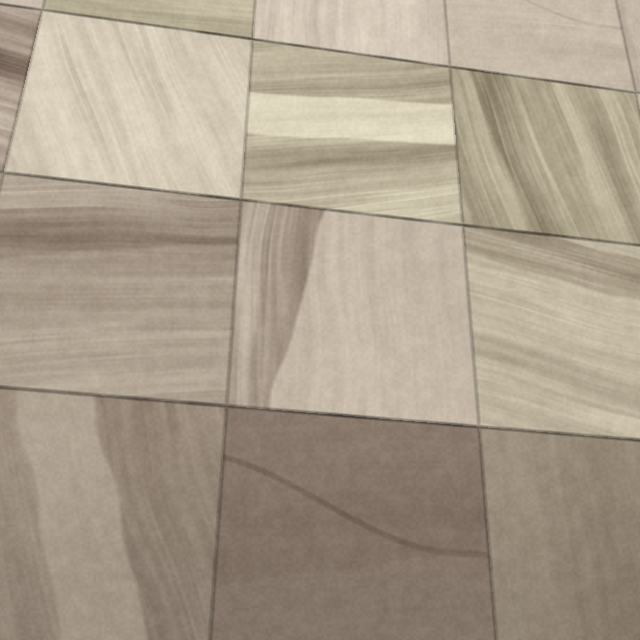
This texture is drawn by a WebGL 2 fragment shader. Its source:

```glsl
#version 300 es
precision highp float;
// Wooden parquet tiles with alternating grain, seen in slight perspective.

uniform vec2 u_resolution;
out vec4 fragColor;

float hash(vec2 p) {
    vec3 q = fract(p.xyx * vec3(0.1031, 0.1030, 0.0973));
    q += dot(q, q.yzx + 33.33);
    return fract((q.x + q.y) * q.z);
}

float noise(vec2 p) {
    vec2 i = floor(p), f = fract(p);
    f = f * f * (3.0 - 2.0 * f);
    return mix(mix(hash(i), hash(i + vec2(1, 0)), f.x),
               mix(hash(i + vec2(0, 1)), hash(i + vec2(1, 1)), f.x), f.y);
}

// Per kind of tile: grain slant, tone, streak strength
const vec3 GRAIN[12] = vec3[12](
    vec3(-0.05, 0.65, 0.5), vec3(-0.03, 0.85, 0.5), vec3(-0.1, 0.70, 0.25),
    vec3(0.45, 0.80, 0.6), vec3(-0.27, 0.64, 1.0), vec3(0.22, 0.46, 0.9),
    vec3(-0.15, 0.45, 0.6), vec3(-0.02, 0.70, 0.35), vec3(0.2, 0.64, 0.7),
    vec3(0.38, 0.22, 0.6), vec3(-0.1, 0.08, 0.15), vec3(0.0, 0.24, 0.3));

// Per kind of tile, one inlaid band: centre, half width, slant, tone shift
const vec4 BAND[12] = vec4[12](
    vec4(0.9, 0.1, 0.0, -0.1), vec4(0.0, 0.2, 0.0, -0.1), vec4(0.5, 0.1, 0.0, 0.0),
    vec4(0.1, 0.12, 0.45, 0.08), vec4(0.44, 0.13, -0.1, 0.32), vec4(0.3, 0.1, 0.22, -0.2),
    vec4(0.2, 0.14, -0.2, -0.12), vec4(-0.1, 0.365, -0.21, -0.32), vec4(0.14, 0.12, 0.2, -0.25),
    vec4(0.53, 0.14, 0.35, 0.24), vec4(0.9, 0.3, -0.2, 0.06), vec4(0.12, 0.2, 0.0, 0.06));

// Tone of the wood, 0 brown to 1 cream, at local position f of a tile
float woodTone(vec2 cell, vec2 f) {
    int kind = int(clamp(cell.y + 1.0, 0.0, 3.0)) * 3 + int(mod(cell.x + 1.0, 3.0));
    vec3 grain = GRAIN[kind];
    vec4 band = BAND[kind];
    vec2 seed = 17.3 * (cell + 5.0);
    bool upright = mod(cell.x + cell.y, 2.0) > 0.5;
    float along = upright ? f.y : f.x;
    float across = upright ? f.x : f.y;

    // Inlaid band with a slightly wavering edge
    float waver = 0.03 * (noise(vec2(along * 5.0, 2.0) + seed) - 0.5);
    float edge = abs(across - band.z * (along - 0.5) - band.x + waver) - band.y;
    float inBand = 1.0 - smoothstep(-0.012, 0.012, edge);
    float strength = max(grain.z - 2.0 * band.w * inBand, 0.1);

    // Grain streaks at three scales
    float t = across - grain.x * (along - 0.5);
    t += 0.06 * (noise(vec2(along * 2.0, across * 2.5) + seed) - 0.5);
    float broad = noise(vec2(t * 8.0, along * 0.8) + seed);
    float narrow = noise(vec2(t * 25.0, along * 1.3) + seed + 40.0);
    float fine = noise(vec2(t * 85.0, along * 4.0) + seed + 80.0);
    float streak = 0.5 * (broad - 0.5) + 0.35 * (narrow - 0.5) + 0.15 * (fine - 0.5);
    streak -= 0.3 * smoothstep(0.6, 0.85, narrow) * smoothstep(0.3, 0.7, broad);

    // Curved vein on the calm, level tiles
    float curve = mix(0.2, 0.52, smoothstep(-0.1, 0.85, f.x));
    float vein = upright ? 0.0 : 1.0 - smoothstep(0.004, 0.02, abs(f.y - curve));
    vein *= (1.0 - smoothstep(0.1, 0.5, grain.z)) * (0.5 + 0.5 * noise(f * 6.0));

    return grain.y + band.w * inBand + strength * streak - 0.22 * vein;
}

void main() {
    vec2 p = gl_FragCoord.xy / u_resolution;

    // Perspective from the canvas to the tile grid, rows counted downward
    mat3 gridToCanvas = mat3(0.3306, 0.0463, 0.0313,
                             -0.0594, 0.2163, -0.1107,
                             0.3945, 0.0612, 1.0);
    vec3 q = inverse(gridToCanvas) * vec3(p.x, 1.0 - p.y, 1.0);
    vec2 uv = q.xy / q.z;
    vec2 pixel = fwidth(uv);
    vec2 cell = floor(uv), f = fract(uv);

    // Wood colour with a slight pink or yellow tint per tile
    vec3 color = mix(vec3(0.50, 0.445, 0.375), vec3(0.90, 0.86, 0.775), woodTone(cell, f));
    float tint = hash(cell + 11.0) - 0.5;
    color += tint * vec3(0.012, -0.01, 0.03);

    // Joints: level ones dark and worn, upright ones faint
    vec2 gap = 0.5 - abs(f - 0.5);
    vec2 joint = 1.0 - smoothstep(vec2(0.004) - 0.5 * pixel, vec2(0.009) + pixel, gap);
    float wear = 0.45 + 0.55 * noise(uv * 9.0 + 30.0);
    color *= 1.0 - max(0.2 * joint.x, 0.55 * joint.y * wear);

    // Light falling off toward the bottom, and fine mottling
    color *= mix(0.91, 1.0, smoothstep(0.0, 0.4, p.y));
    color += 0.035 * (noise(p * 230.0) - 0.5) + 0.03 * (noise(p * 60.0) - 0.5);
    fragColor = vec4(clamp(color, 0.0, 1.0), 1.0);
}
```
